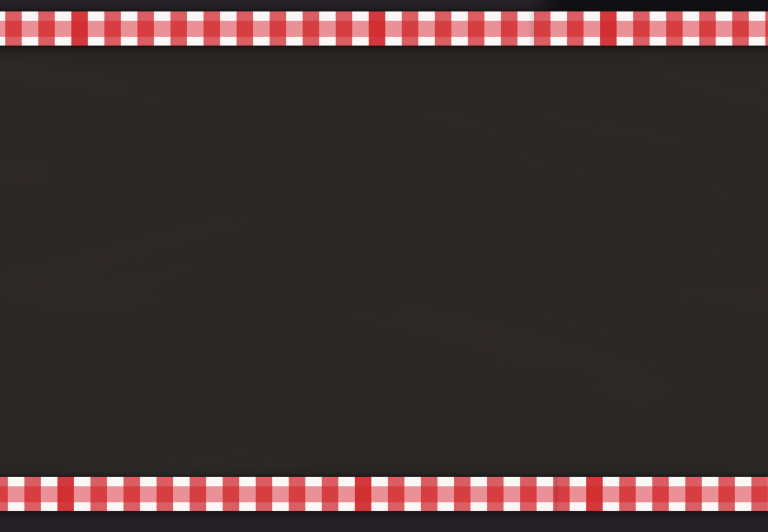
Give the GLSL for this background, as a Shadertoy shader.

```glsl
const vec3 BOARD = vec3(0.163, 0.150, 0.149);
const vec3 MARGIN = vec3(0.142, 0.133, 0.145);
const vec3 SMUDGE = vec3(0.016, 0.011, 0.002);
const vec3 WHITE = vec3(0.990, 0.970, 0.970);
const vec3 PINK = vec3(0.915, 0.570, 0.590);
const vec3 RED = vec3(0.860, 0.370, 0.390);
const vec3 DEEP_RED = vec3(0.845, 0.245, 0.260);
const vec3 SOLID_RED = vec3(0.825, 0.185, 0.200);

// Each ribbon: bottom edge, top edge, x of its first check, x of its seam
const vec4 TOP_RIBBON = vec4(0.9143, 0.9785, 0.0068, 0.6930);
const vec4 LOW_RIBBON = vec4(0.0395, 0.1036, -0.0113, 0.7245);
const float CHECK_PERIOD = 0.04303;
const float CHECK_FILL = 0.5;
const float STRIPE_CENTER = 0.49;
const float STRIPE_HALF = 0.235;
const float SHADOW_REACH = 0.009;
const float SHADOW_DEPTH = 0.5;

// Smooth 0..1 coverage of the span from a to b
float span(float x, float a, float b, float blur) {
    return smoothstep(a - blur, a + blur, x) * smoothstep(b + blur, b - blur, x);
}

// Uneven chalk residue, stretched sideways
float chalkSmudge(vec2 uv) {
    vec2 q = uv * vec2(7.0, 16.0);
    float sum = 0.0;
    float weight = 0.5;
    for (int i = 0; i < 4; i++) {
        q += vec2(sin(q.y * 0.9 + 1.3), sin(q.x * 0.7 + 2.1));
        sum += weight * sin(q.x) * sin(q.y);
        q = mat2(1.7, 0.35, -0.4, 1.8) * q;
        weight *= 0.5;
    }
    return smoothstep(0.05, 0.8, sum);
}

vec3 gingham(vec2 uv, vec4 ribbon, vec2 pixel) {
    float column = (uv.x - ribbon.z) / CHECK_PERIOD;
    float index = floor(column + 0.25);
    float check = span(column - index, 0.0, CHECK_FILL, 0.7 * pixel.x / CHECK_PERIOD);

    float height = ribbon.y - ribbon.x;
    float row = (uv.y - ribbon.x) / height;
    float stripe = span(row, STRIPE_CENTER - STRIPE_HALF, STRIPE_CENTER + STRIPE_HALF,
                        0.7 * pixel.y / height);

    // Three overlapped checks are denser than the rest
    bool overlap = index == 2.0 || index == 11.0 || index == 18.0;
    vec3 checkColor = mix(RED, DEEP_RED, stripe);
    if (overlap) checkColor = mix(DEEP_RED, SOLID_RED, 0.4 + 0.6 * stripe);

    float seam = exp(-abs(uv.x - ribbon.w) / 0.0025);
    return mix(mix(WHITE, PINK, stripe), checkColor, check) * (1.0 - 0.12 * seam);
}

void addRibbon(inout vec3 color, vec2 uv, vec4 ribbon, vec2 pixel) {
    // Soft shadow, stronger under the lower edge
    float below = max(ribbon.x - uv.y, 0.0);
    float above = max(uv.y - ribbon.y, 0.0);
    float shadow = exp(-(below + 2.0 * above) / SHADOW_REACH);
    color *= 1.0 - SHADOW_DEPTH * shadow;

    float cover = span(uv.y, ribbon.x, ribbon.y, 0.7 * pixel.y);
    color = mix(color, gingham(uv, ribbon, pixel), cover);
}

void mainImage(out vec4 fragColor, in vec2 fragCoord) {
    vec2 uv = fragCoord / iResolution.xy;
    vec2 pixel = 1.0 / iResolution.xy;

    // Board between the ribbons, cooler margins outside
    float inside = span(uv.y, LOW_RIBBON.x, TOP_RIBBON.y, 0.01);
    vec3 color = mix(MARGIN, BOARD, inside);
    color += SMUDGE * chalkSmudge(uv) * inside;

    // Darker upper right margin
    float corner = smoothstep(0.68, 0.74, uv.x) * smoothstep(0.975, 0.985, uv.y);
    color *= 1.0 - 0.55 * corner;

    addRibbon(color, uv, TOP_RIBBON, pixel);
    addRibbon(color, uv, LOW_RIBBON, pixel);
    fragColor = vec4(color, 1.0);
}
```
